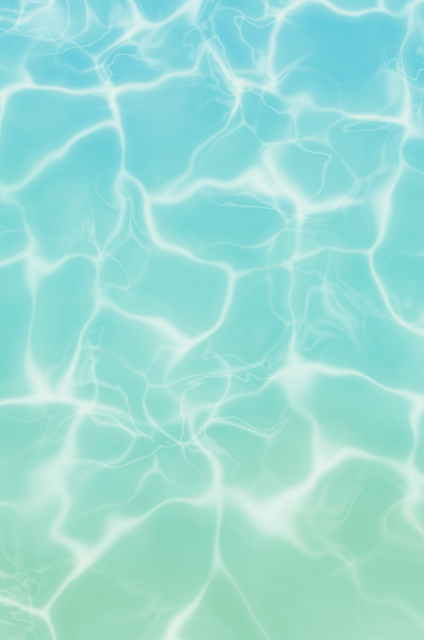
A Shadertoy shader for this texture:

```glsl
// Sunlit shallow water: a turquoise-to-green gradient under a web of caustics.
// The web is the border of warped Voronoi cells, bright where cells meet;
// ridged gradient noise adds faint filaments, and layered noise a milky haze.

const vec3 DEEP_BLUE  = vec3(0.40, 0.80, 0.86);
const vec3 TURQUOISE  = vec3(0.48, 0.84, 0.82);
const vec3 SAND_GREEN = vec3(0.57, 0.83, 0.71);
const vec3 HAZE_TINT  = vec3(0.84, 0.94, 0.90);
const vec3 LIGHT_TINT = vec3(0.95, 0.97, 0.95);

const float NEAR_SCALE = 3.1;     // cells across the width at the bottom
const float FAR_SCALE = 4.9;      // cells across the width at the top
const float BEND = 0.55;          // broad curving of the web
const float WOBBLE = 0.16;        // small kinks of the web
const float THIN = 0.035;         // line widths, in cells
const float THICK = 0.11;
const float GLOW_WIDTH = 0.26;
const float HAZE_AMOUNT = 0.34;
const float FILAMENT_AMOUNT = 0.30;

vec2 hash2(vec2 p) {
    vec3 h = fract(p.xyx * vec3(0.1031, 0.1030, 0.0973));
    h += dot(h, h.yzx + 33.33);
    return fract((h.xx + h.yz) * h.zy);
}

float cornerSlope(vec2 cell, vec2 offset) {
    float angle = 6.2832 * hash2(cell).x;
    return dot(vec2(cos(angle), sin(angle)), offset);
}

float gradientNoise(vec2 p) {
    vec2 i = floor(p), f = fract(p);
    vec2 u = f * f * f * (f * (f * 6.0 - 15.0) + 10.0);
    vec2 e = vec2(1.0, 0.0);
    return mix(mix(cornerSlope(i, f), cornerSlope(i + e, f - e), u.x),
               mix(cornerSlope(i + e.yx, f - e.yx), cornerSlope(i + 1.0, f - 1.0), u.x), u.y);
}

float fbm(vec2 p) {
    float sum = 0.0, gain = 1.0;
    for (int i = 0; i < 4; i++) {
        sum += gain * gradientNoise(p);
        p = mat2(1.6, 1.2, -1.2, 1.6) * p + 7.3;
        gain *= 0.5;
    }
    return sum;
}

vec2 noisePair(vec2 p) {
    return vec2(gradientNoise(p), gradientNoise(p + vec2(31.7, 17.3)));
}

// Gaps from the nearest cell centre to the second and third nearest
vec2 cellGaps(vec2 p) {
    vec2 cell = floor(p);
    vec3 nearest = vec3(9.0);
    for (int y = -2; y <= 2; y++)
    for (int x = -2; x <= 2; x++) {
        vec2 c = cell + vec2(x, y);
        float d = distance(p, c + 0.08 + 0.84 * hash2(c + 40.0));
        if (d < nearest.x) nearest = vec3(d, nearest.xy);
        else if (d < nearest.y) nearest = vec3(nearest.x, d, nearest.y);
        else nearest.z = min(nearest.z, d);
    }
    return nearest.yz - nearest.x;
}

float softLine(float d, float width) {
    return exp(-d * d / (width * width));
}

// x: sharp core of the light, y: wide glow around it
vec2 caustics(vec2 p, float pixel) {
    vec2 gaps = cellGaps(p);
    float strength = smoothstep(-0.32, 0.38, gradientNoise(p * 1.15 + 5.0));
    float junction = exp(-gaps.y * 5.0);
    float width = mix(THIN, THICK, clamp(0.55 * strength * strength + junction, 0.0, 1.0));
    float core = softLine(gaps.x, max(width, 1.5 * pixel));
    float glow = softLine(gaps.x, GLOW_WIDTH);
    return vec2(core * (0.12 + 0.60 * strength + 0.45 * junction),
                glow * (0.25 + 0.45 * strength + 0.50 * junction));
}

void mainImage(out vec4 fragColor, in vec2 fragCoord) {
    vec2 uv = fragCoord / iResolution.xy;
    float aspect = iResolution.y / iResolution.x;

    // Surface coordinates: cells shrink toward the top
    float scale = mix(NEAR_SCALE, FAR_SCALE, uv.y);
    float depth = aspect * (NEAR_SCALE * uv.y + 0.5 * (FAR_SCALE - NEAR_SCALE) * uv.y * uv.y);
    vec2 water = vec2((uv.x - 0.5) * scale, depth);
    float pixel = scale / iResolution.x;
    vec2 warped = water + BEND * noisePair(water * 0.9) + WOBBLE * noisePair(water * 2.7 + 9.0);

    // Water body with slow shifts of tone
    float tone = clamp(uv.y + 0.13 * fbm(water * 0.6 + 3.0), 0.0, 1.0);
    vec3 color = mix(SAND_GREEN, TURQUOISE, smoothstep(0.02, 0.55, tone));
    color = mix(color, DEEP_BLUE, smoothstep(0.50, 1.0, tone));

    // Milky haze
    float haze = smoothstep(-0.55, 0.85, fbm(warped * 1.1 + 21.0));
    color = mix(color, HAZE_TINT, HAZE_AMOUNT * haze);

    // Main web, then a finer and fainter one in patches
    vec2 web = caustics(warped, pixel);
    float patches = smoothstep(-0.15, 0.45, gradientNoise(water * 0.8 + 50.0) + 0.2 * uv.y);
    vec2 fine = caustics(warped * 1.75 + 0.4 * noisePair(water * 2.0) + 13.0, 1.75 * pixel);

    // Thin stretched filaments along noise ridges
    float ridge = abs(fbm(warped * vec2(1.0, 1.5) + 70.0));
    float filaments = softLine(ridge, 0.045) * patches;

    color = mix(color, HAZE_TINT, clamp(0.42 * web.y + 0.20 * patches * fine.y, 0.0, 0.8));
    float light = web.x * 0.85 + 0.42 * patches * fine.x + FILAMENT_AMOUNT * filaments;
    color = mix(color, LIGHT_TINT, 1.0 - exp(-1.25 * light));

    fragColor = vec4(color, 1.0);
}
```
